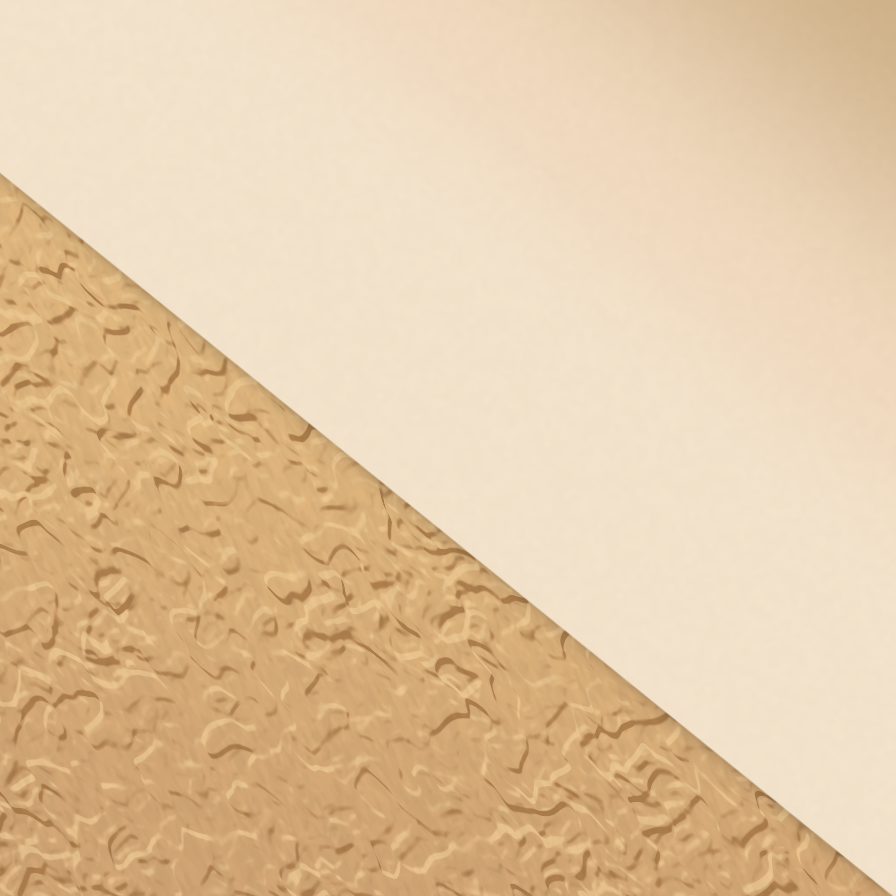
This texture is drawn by a Shadertoy shader. Its source:

```glsl
// A smooth cream sheet lies over rough tan stucco along a diagonal edge.
// Distance from the edge drives the sheet's gradients; the stucco is a
// height field of soft cellular noise, embossed by light from the upper left.

const vec2 EDGE_SLOPE = vec2(0.81, 1.0);
const float EDGE_LEVEL = 0.807;

vec2 hash2(vec2 cell) {
    vec3 q = fract(cell.xyx * vec3(0.1031, 0.1030, 0.0973));
    q += dot(q, q.yzx + 33.33);
    return fract((q.xx + q.yz) * q.zy);
}

// Signed distance to the diagonal, positive on the sheet
float edgeDistance(vec2 p) {
    return (dot(p, EDGE_SLOPE) - EDGE_LEVEL) / length(EDGE_SLOPE);
}

// Soft cellular noise: weighted average of random heights around p
float softCells(vec2 p) {
    vec2 cell = floor(p);
    float total = 0.0, weight = 0.0;
    for (int j = -1; j <= 1; j++) {
        for (int i = -1; i <= 1; i++) {
            vec2 id = cell + vec2(i, j);
            vec2 delta = id + hash2(id) - p;
            float w = exp(-5.0 * dot(delta, delta));
            total += w * hash2(id + 71.0).x;
            weight += w;
        }
    }
    return total / weight;
}

// Layered sines bend the cells into irregular ridges
vec2 warp(vec2 p, float amount) {
    vec2 bend = sin(p.yx * vec2(47.0, 53.0) + vec2(0.7, 2.1));
    bend += 0.5 * sin(p.yx * vec2(113.0, 97.0) + p * 61.0);
    return p + amount * bend;
}

// Flat-topped clumps with smaller crumbs on them
float stuccoHeight(vec2 p) {
    vec2 q = warp(p, 0.006);
    q = vec2(q.x + 0.35 * q.y, q.y * 0.85);
    float clumps = smoothstep(0.36, 0.64, softCells(q * 48.0));
    float crumbs = softCells(q * 95.0 + 19.0);
    return 0.65 * clumps + 0.6 * crumbs;
}

vec3 stuccoColor(vec2 p, float d) {
    vec2 toLight = vec2(-0.0030, 0.0056);
    float relief = stuccoHeight(p) - stuccoHeight(p + toLight);
    float patches = softCells(p * 9.0 + 5.0);
    relief *= mix(0.65, 1.35, smoothstep(0.25, 0.7, patches));

    // Golden at the top, browner toward the lower left
    vec3 base = mix(vec3(0.805, 0.635, 0.445), vec3(0.865, 0.705, 0.485),
                    smoothstep(0.0, 0.75, p.y + 0.25 * p.x));
    vec3 color = mix(base, vec3(0.915, 0.775, 0.565),
                     0.8 * smoothstep(0.02, 0.42, relief));
    color = mix(color, vec3(0.64, 0.455, 0.265),
                0.85 * smoothstep(0.04, 0.52, -relief));

    // Fine slanted fibres and the shade beneath the sheet
    float fibre = softCells(vec2(p.x * 210.0 + p.y * 95.0, p.y * 75.0));
    color *= 1.0 + 0.06 * (fibre - 0.5);
    return color * (1.0 - 0.17 * exp(d * 150.0));
}

vec3 sheetColor(vec2 p, float d) {
    vec3 cream = vec3(0.950, 0.885, 0.793);
    vec3 peach = vec3(0.938, 0.848, 0.742);
    vec3 tan = vec3(0.805, 0.690, 0.530);
    vec3 color = mix(cream, peach, smoothstep(0.26, 0.46, d));
    color = mix(color, tan, smoothstep(0.43, 0.82, d));
    float grain = softCells(p * 130.0);
    return color + 0.010 * (grain - 0.5);
}

void mainImage(out vec4 fragColor, in vec2 fragCoord) {
    vec2 p = fragCoord / iResolution.xy;
    float d = edgeDistance(p);
    float blur = 1.2 / iResolution.y;
    float sheet = smoothstep(-blur, blur, d);
    vec3 color = mix(stuccoColor(p, min(d, 0.0)), sheetColor(p, d), sheet);
    fragColor = vec4(color, 1.0);
}
```
